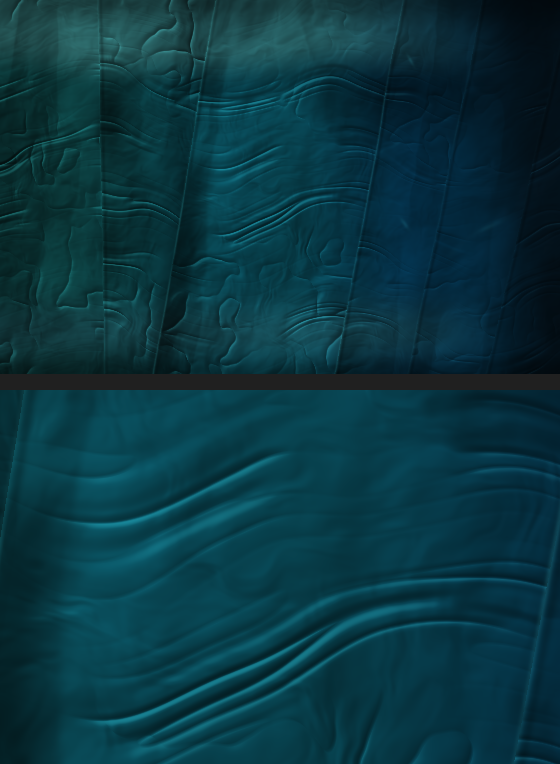
Top, the full canvas; bottom, a detail of the centre.
Reproduce this texture procedurally as a Shadertoy shader.

```glsl
// Dark teal plastic sheet: slanted seams split it into panels, and sagging
// rows of creases cross them. A height field is lit by its slope, then
// tinted by a green to navy gradient with hazy bands at top and bottom.

const vec3 GREEN = vec3(0.040, 0.212, 0.215);
const vec3 TEAL  = vec3(0.030, 0.262, 0.312);
const vec3 NAVY  = vec3(0.012, 0.152, 0.232);
const vec3 NIGHT = vec3(0.012, 0.060, 0.092);
const vec3 HAZE  = vec3(0.175, 0.365, 0.365);
const vec3 MIST  = vec3(0.105, 0.280, 0.310);
const vec3 SHEEN = vec3(0.110, 0.300, 0.300);

const int   SEAMS = 5;
const float SEAM_FOOT[5]  = float[](0.188, 0.274, 0.598, 0.727, 0.868);
const float SEAM_LEAN[5]  = float[](-0.012, 0.112, 0.122, 0.135, 0.150);
const float SEAM_LIGHT[5] = float[](0.45, 0.80, 0.85, 0.45, 0.25);
const float SEAM_SHADE[5] = float[](1.00, 1.00, 0.35, 0.30, 0.20);
const int   ROWS = 5;
const float ROW_FIRST = 0.17;
const float ROW_STEP = 0.165;
const float ROW_WIDTH = 0.036;
const float CREASE_FREQ = 58.0;
const float CREASE_HEIGHT = 0.014;
const float SEAM_WIDTH = 0.0018;
const float ASPECT = 1.5;

float hash(vec2 p) {
    return fract(sin(dot(p, vec2(127.1, 311.7))) * 43758.5453);
}

float noise(vec2 p) {
    vec2 i = floor(p), f = fract(p);
    f = f * f * f * (f * (f * 6.0 - 15.0) + 10.0);
    return mix(mix(hash(i), hash(i + vec2(1, 0)), f.x),
               mix(hash(i + vec2(0, 1)), hash(i + vec2(1, 1)), f.x), f.y);
}

float fbm(vec2 p) {
    float sum = 0.0, amp = 0.5;
    for (int i = 0; i < 4; i++) {
        sum += amp * noise(p);
        p = mat2(1.6, 1.2, -1.2, 1.6) * p + 17.3;
        amp *= 0.5;
    }
    return sum;
}

float bell(float d, float width) {
    return exp(-d * d / (width * width));
}

// Shared curve of the fold rows: crests near x = 0.17 and 0.62
float sag(float x) {
    return 0.05 * cos(13.96 * (x - 0.17)) - 0.06 - 0.05 * smoothstep(0.5, 0.9, x);
}

// Height of the film: bundled creases, crossing crinkles, pleats and dents
float sheet(vec2 p, float panel) {
    float x = p.x * ASPECT;
    vec2 warp = vec2(x * 7.0, p.y * 9.0) + panel * 7.0;
    float v = p.y - sag(p.x) + 0.06 * (noise(warp) - 0.5);
    float bundle = 0.04;
    for (int i = 0; i < ROWS; i++) {
        float level = ROW_FIRST + ROW_STEP * float(i);
        float patchy = smoothstep(0.25, 0.65, noise(vec2(x * 6.0 + float(i) * 9.0, panel * 3.0)));
        bundle += bell(v - level, ROW_WIDTH) * patchy;
    }
    float ridge = 1.0 - abs(2.0 * noise(vec2(x * 6.5 + panel * 5.3, v * CREASE_FREQ)) - 1.0);
    vec2 q = vec2(x, p.y) * 8.0 + panel * 2.1;
    float bend = fbm(q * 0.7);
    float crumple = fbm(q + 2.0 * bend);
    float crinkle = 1.0 - abs(2.0 * noise(q * 2.2 + 3.0 * bend) - 1.0);
    float pinch = smoothstep(0.5, 0.8, noise(q * 0.6 + 5.0));
    float pleat = noise(vec2(x * 26.0 - p.y * 3.0, p.y * 4.0 + panel * 3.0));
    return CREASE_HEIGHT * bundle * ridge * ridge + 0.022 * crumple
         + 0.010 * pinch * crinkle * crinkle * crinkle + 0.005 * pleat;
}

// Soft streak from a to b, fading toward its ends
float wisp(vec2 p, vec2 a, vec2 b, float width) {
    vec2 ab = b - a;
    float t = clamp(dot(p - a, ab) / dot(ab, ab), 0.0, 1.0);
    float bow = 0.012 * sin(t * 6.0);
    return bell(length(p - a - ab * t - vec2(0.0, bow)), width) * 4.0 * t * (1.0 - t);
}

vec3 tint(vec2 p) {
    vec3 c = mix(GREEN, TEAL, smoothstep(0.1, 0.45, p.x));
    c = mix(c, NAVY, smoothstep(0.5, 0.74, p.x));
    c *= 1.0 - 0.38 * bell(p.x - 0.68, 0.25) * bell(p.y - 0.75, 0.10);
    float edge = p.y + 0.05 * (noise(vec2(p.x * 5.0, 3.0)) - 0.5);
    float top = smoothstep(0.77, 0.88, edge) * (1.0 - smoothstep(0.5, 0.98, p.x));
    c = mix(c, HAZE, 0.72 * top);
    c = mix(c, MIST, 0.6 * bell(p.y - 0.11, 0.08) * (1.0 - smoothstep(0.65, 0.95, p.x)));
    c = mix(c, NIGHT, smoothstep(0.80, 0.98, p.x + 0.08 * (p.y - 0.5)));
    return c * (0.65 + 0.35 * smoothstep(0.0, 0.07, p.y)) * (1.0 - 0.3 * smoothstep(0.91, 1.0, p.y));
}

void mainImage(out vec4 fragColor, in vec2 fragCoord) {
    vec2 p = fragCoord / iResolution.xy;
    float pixel = 1.0 / iResolution.y;

    // Seams: thin pale lines, each with a patchy dark strip beside it
    float panel = 0.0, seamGlow = 0.0, seamShade = 0.0;
    for (int i = 0; i < SEAMS; i++) {
        float wobble = 0.004 * (noise(vec2(p.y * 5.0, float(i) * 4.0)) - 0.5);
        float d = p.x - SEAM_FOOT[i] - SEAM_LEAN[i] * p.y - wobble;
        float worn = 0.3 + 0.7 * noise(vec2(p.y * 14.0, float(i) * 8.0));
        panel += step(0.0, d);
        seamGlow += SEAM_LIGHT[i] * worn * bell(d, max(SEAM_WIDTH, 0.6 * pixel));
        float strip = bell(d - 0.016, 0.026) * (1.0 - smoothstep(0.72, 0.86, p.y));
        strip *= smoothstep(0.2, 0.55, noise(vec2(p.y * 6.0, float(i) * 6.0)));
        seamShade += SEAM_SHADE[i] * strip + 0.45 * bell(d - 0.005, 0.003);
    }

    // Slope lighting of the film, weaker toward the dark right side
    float eps = 0.0035;
    float slope = (sheet(p + vec2(-0.55, 0.9) * eps, panel) - sheet(p, panel)) / eps;
    slope *= 1.0 - 0.55 * smoothstep(0.55, 0.85, p.x);
    float soft = slope / (1.0 + abs(slope));
    float glint = smoothstep(0.25, 0.75, soft);

    // Cloudy tone and upright patches with crisp edges
    vec2 q = vec2(p.x * ASPECT, p.y);
    float cloud = fbm(q * 4.5 + panel * 1.3) - 0.47;
    float upright = noise(vec2(q.x * 9.0 - q.y, q.y * 3.5 + panel * 2.7) + 0.5 * cloud);
    float patches = smoothstep(0.44, 0.52, upright) - 0.5;

    vec3 col = tint(p) * (1.0 + 0.55 * soft + 0.14 * patches + 0.75 * cloud);
    col *= 1.0 - 0.42 * min(seamShade, 1.0);
    float streaks = wisp(p, vec2(0.66, 0.99), vec2(0.80, 0.70), 0.003)
                  + wisp(p, vec2(0.80, 0.31), vec2(0.94, 0.47), 0.006)
                  + wisp(p, vec2(0.66, 0.48), vec2(0.78, 0.33), 0.004);
    float fade = 1.0 - 0.6 * smoothstep(0.5, 0.95, p.x);
    col += SHEEN * fade * (0.45 * glint + 0.5 * seamGlow + 0.4 * streaks);
    fragColor = vec4(clamp(col, 0.0, 1.0), 1.0);
}
```
